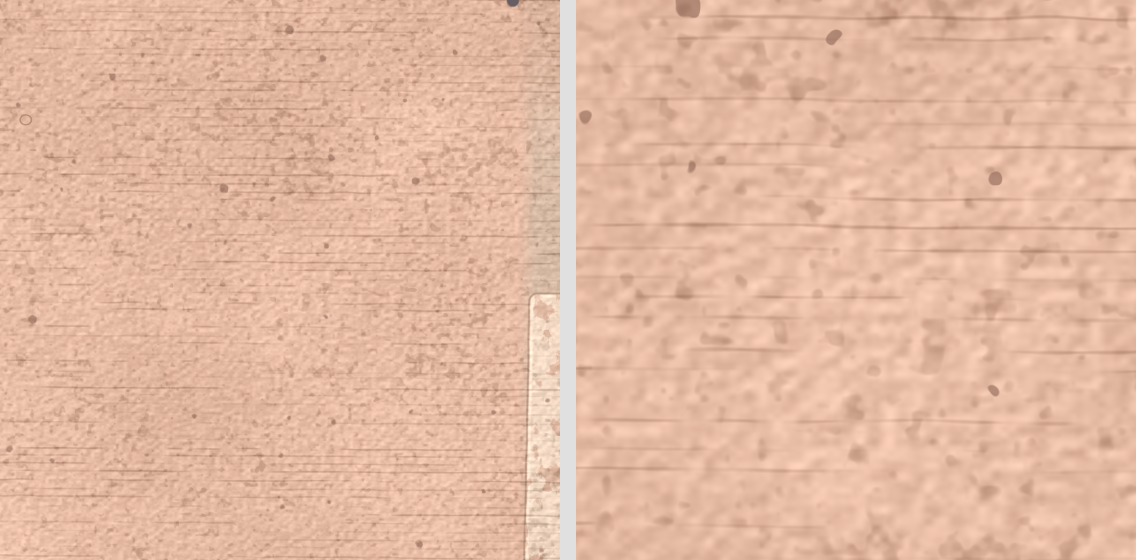
Left: the whole. Right: its middle third, enlarged.
A Shadertoy shader for this texture:

```glsl
// Weathered salmon-pink plaster: mottled grain, broken fine horizontal cracks and dark pits,
// with a greyed strip and a pale peeling panel at the right edge.
// Layers of value noise shift one base tone; cracks come from jittered rows.

const vec3 PLASTER = vec3(0.905, 0.735, 0.645);
const vec3 PALE = vec3(0.955, 0.855, 0.770);
const vec3 GREYED = vec3(0.830, 0.725, 0.640);
const vec3 PIT = vec3(0.560, 0.405, 0.335);
const vec3 STONE = vec3(0.400, 0.370, 0.390);
const float GRAIN_SCALE = 135.0;
const float GRAIN_DEPTH = 0.105;
const float RELIEF_DEPTH = 0.060;
const float FLECK_DEPTH = 0.100;
const float BROAD_DEPTH = 0.055;
const float CRACK_ROWS = 66.0;
const float CRACK_WIDTH = 0.0013;
const float CRACK_DEPTH = 0.125;
const float PIT_CELLS = 13.0;
const float PIT_CHANCE = 0.20;
const float PANEL_TOP = 0.474;

float hash(vec2 p) {
    vec3 q = fract(vec3(p.xyx) * 0.1031);
    q += dot(q, q.yzx + 33.33);
    return fract((q.x + q.y) * q.z);
}

float noise(vec2 p) {
    vec2 i = floor(p), f = fract(p);
    f = f * f * (3.0 - 2.0 * f);
    return mix(mix(hash(i), hash(i + vec2(1, 0)), f.x),
               mix(hash(i + vec2(0, 1)), hash(i + vec2(1, 1)), f.x), f.y);
}

float fbm(vec2 p) {
    float sum = 0.0, amp = 0.5;
    for (int i = 0; i < 4; i++) {
        sum += amp * noise(p);
        p = p * 2.07 + 17.3;
        amp *= 0.5;
    }
    return sum / 0.9375;
}

// Fine mottling, with a small relief shift that gives each grain a lit side
float grain(vec2 uv) {
    vec2 p = uv * GRAIN_SCALE * vec2(0.9, 1.1) + 40.0;
    float coarse = noise(p);
    float fine = noise(p * 1.83 + 91.0);
    float relief = coarse - noise(p + vec2(0.45, -0.55));
    return GRAIN_DEPTH * (0.55 * coarse + 0.45 * fine - 0.5) + RELIEF_DEPTH * relief;
}

// Scattered darker flecks that gather in patches
float flecks(vec2 uv) {
    float n = noise(uv * vec2(88.0, 112.0) + 300.0) * 0.7 + noise(uv * 205.0 + 150.0) * 0.3;
    float patches = fbm(uv * 7.0 + 60.0);
    return smoothstep(0.62, 0.86, n + 0.35 * (patches - 0.5));
}

// Horizontal hairlines: one jittered row each, interrupted along its length
float cracks(vec2 uv, float px) {
    float wobble = 0.0022 * (noise(uv * vec2(26.0, 9.0)) - 0.5);
    float y = (uv.y + 0.006 * uv.x + wobble) * CRACK_ROWS;
    float row = floor(y);
    float centre = 0.5 + 0.5 * (hash(vec2(row, 7.0)) - 0.5);
    float dist = abs(fract(y) - centre) / CRACK_ROWS;
    float width = CRACK_WIDTH * (0.6 + 0.7 * noise(vec2(uv.x * 60.0, row * 3.0)));
    float line = 1.0 - smoothstep(0.0, width + px, dist);
    float breaks = 0.6 * noise(vec2(uv.x * 9.0, row * 5.0 + 20.0))
                 + 0.4 * noise(vec2(uv.x * 42.0, row * 7.0 + 80.0));
    float region = 0.30 * (fbm(uv * 3.5 + 12.0) - 0.5) + 0.10 * (uv.x - 0.5);
    float present = smoothstep(0.36, 0.66, breaks + region);
    return line * present * (0.25 + 0.75 * hash(vec2(row, 31.0)));
}

// Ragged dark pits, at most one per cell
float pits(vec2 uv, float px) {
    vec2 cell = floor(uv * PIT_CELLS);
    vec2 place = 0.2 + 0.6 * vec2(hash(cell + 3.0), hash(cell + 57.0));
    vec2 d = uv - (cell + place) / PIT_CELLS;
    float size = hash(cell + 111.0);
    float radius = mix(0.0025, 0.0075, size * size);
    float ragged = length(d) + 0.004 * (noise(uv * 190.0) - 0.5);
    float on = step(hash(cell + 201.0), PIT_CHANCE);
    return on * (1.0 - smoothstep(radius - px, radius + 1.5 * px, ragged));
}

void mainImage(out vec4 fragColor, in vec2 fragCoord) {
    vec2 uv = fragCoord / iResolution.xy;
    float px = 1.0 / iResolution.y;

    // Surface tone
    float broad = BROAD_DEPTH * (fbm(uv * 4.0 + 5.0) - 0.5) * 2.0;
    float slope = 0.022 * (0.5 - uv.x) * (1.0 - uv.y);
    float tone = broad + slope + grain(uv) - FLECK_DEPTH * flecks(uv);
    tone -= CRACK_DEPTH * cracks(uv, px);

    // Greyed strip above the panel
    float ragged = 0.012 * (fbm(uv * 18.0) - 0.5);
    float strip = smoothstep(0.922, 0.958, uv.x + ragged) * (1.0 - 0.65 * smoothstep(0.70, 0.92, uv.y));
    vec3 colour = mix(PLASTER, GREYED, 0.85 * strip);

    // Pale panel with a rounded corner, worn patches and a bright rim
    float left = 0.938 + 0.02 * uv.y + 0.2 * ragged;
    vec2 q = vec2(left - uv.x, uv.y - PANEL_TOP) + 0.012;
    float edge = length(max(q, 0.0)) + min(max(q.x, q.y), 0.0) - 0.012;
    float panel = 1.0 - smoothstep(-px, px, edge);
    float worn = smoothstep(0.56, 0.68, fbm(uv * vec2(48.0, 38.0) + 9.0));
    colour = mix(colour, mix(PALE, PLASTER - 0.08, 0.7 * worn), panel);
    colour += tone;
    float rim = 1.0 - smoothstep(0.0, 0.0025 + px, abs(edge + 0.003));
    float shade = 1.0 - smoothstep(0.0, 0.0015 + px, abs(edge - 0.002));
    colour += 0.07 * rim - 0.13 * shade;

    // Pits, a faint ring stain and a stone at the top edge
    colour = mix(colour, PIT, 0.62 * pits(uv, px));
    float ring = abs(length((uv - vec2(0.046, 0.786)) * vec2(1.0, 1.15)) - 0.010);
    colour = mix(colour, PIT, 0.55 * (1.0 - smoothstep(0.0, 0.001 + px, ring)));
    float stone = length(uv - vec2(0.916, 0.999));
    colour = mix(colour, STONE, 1.0 - smoothstep(0.009, 0.013, stone));

    fragColor = vec4(clamp(colour, 0.0, 1.0), 1.0);
}
```
